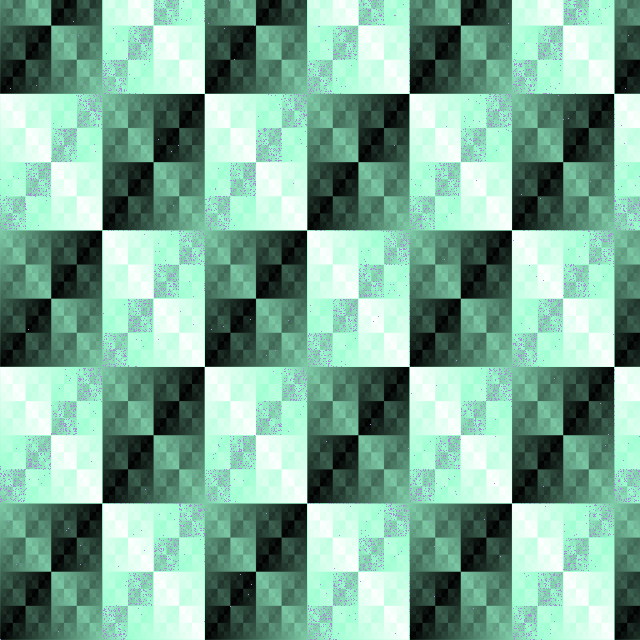
Write a three.js fragment shader that draws this pattern.

```glsl
// Bitwise XOR checkerboard: oblong cells halve again and again, and the XOR of
// the column and row bits sets a tone from black through mint to white.
// Tones just above the middle are flecked with random violet specks.

#define CELLS vec2(6.25, 4.6875)     // cells across and up
#define BITS 7                       // levels of halving
#define EDGE 0.0018                  // softness of cell borders, canvas units
#define GRAIN 512.0                  // specks across the canvas
#define MID_TONE 0.625               // tone at which pure mint is reached
#define SPECK_DENSITY 0.25           // share of specks in the flecked band
#define STRAY_DENSITY 0.012          // share of specks just above the band
#define MINT vec3(0.62, 1.0, 0.825)
#define VIOLET vec3(0.65, 0.56, 0.84)

varying vec2 vUv;

float hash(vec2 p) {
  vec3 q = fract(vec3(p.xyx) * 0.1031);
  q += dot(q, q.yzx + 33.33);
  return fract((q.x + q.y) * q.z);
}

// Square wave, 0 on even units and 1 on odd ones, with borders of given width
vec2 softBit(vec2 p, vec2 width) {
  vec2 inside = 0.5 - 2.0 * abs(fract(p * 0.5 - 0.25) - 0.5);
  return clamp(inside / width + 0.5, 0.0, 1.0);
}

// XOR of both coordinates as a binary fraction from 0 to 1
float xorTone(vec2 uv) {
  float tone = 0.0;
  float weight = 0.5;
  vec2 scale = CELLS;
  for (int i = 0; i < BITS; i++) {
    vec2 bit = softBit(uv * scale, EDGE * scale);
    tone += weight * (bit.x + bit.y - 2.0 * bit.x * bit.y);
    weight *= 0.5;
    scale *= 2.0;
  }
  return tone;
}

vec3 toneColor(float tone) {
  vec3 dark = MINT * min(tone / MID_TONE, 1.0);
  float lift = clamp((tone - MID_TONE) / (1.0 - MID_TONE), 0.0, 1.0);
  return mix(dark, vec3(1.0), lift);
}

// Coverage of the random speck in the current grain square
float speck(vec2 uv, float tone) {
  vec2 grain = uv * GRAIN;
  float density = tone < MID_TONE ? SPECK_DENSITY : STRAY_DENSITY;
  density *= step(0.5, tone) * step(tone, 0.7);
  vec2 offset = abs(fract(grain) - 0.5);
  float square = 1.0 - smoothstep(0.42, 0.5, max(offset.x, offset.y));
  return square * step(hash(floor(grain)), density);
}

void main() {
  float tone = xorTone(vUv);
  vec3 color = mix(toneColor(tone), VIOLET, speck(vUv, tone));
  gl_FragColor = vec4(color, 1.0);
}
```
